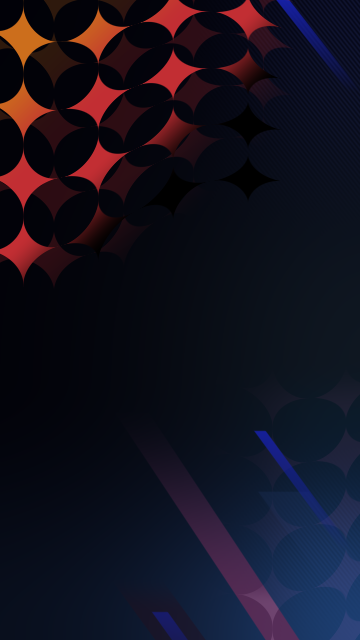
Reproduce this background procedurally as a Shadertoy shader.

```glsl
// Dark abstract backdrop: warped lattices of four-pointed stars, slanted
// light bands and fine hatching over a navy gradient. Each star is the gap
// left between touching circles, bent by a wave and a shrinking row height.

#define WAVE_HEIGHT 0.042
#define ROW_SHRINK 0.016
#define HATCH_PITCH 0.0095
#define ORANGE vec3(0.80, 0.43, 0.11)
#define RED vec3(0.76, 0.18, 0.20)
#define INK vec3(0.005, 0.005, 0.030)
#define SLATE vec3(0.055, 0.085, 0.118)
#define NAVY vec3(0.035, 0.060, 0.115)
#define GLOW vec3(0.120, 0.235, 0.430)
#define ELECTRIC vec3(0.09, 0.13, 0.68)
#define PLUM vec3(0.43, 0.17, 0.34)

// Star coverage; cellId receives the column and row of the nearest star.
float starLattice(vec2 p, vec2 origin, vec2 cell, float px, out vec2 cellId) {
    float column = (p.x - origin.x) / cell.x;
    float rowHeight = max(cell.y - ROW_SHRINK * column, 0.08);
    float wave = WAVE_HEIGHT * cos(1.5708 * (column - 0.4));
    vec2 grid = vec2(column, (p.y - origin.y - wave) / rowHeight);
    cellId = floor(grid + 0.5);
    float gap = length(fract(grid) - 0.5) - 0.5;
    float soft = px / rowHeight;
    return smoothstep(-0.3 * soft, soft, gap);
}

// Slanted band with level ends: x is coverage, y is progress from a to b.
vec2 slantedBand(vec2 p, vec2 a, vec2 b, float halfWidth, float px) {
    float t = (p.y - a.y) / (b.y - a.y);
    float offset = abs(p.x - mix(a.x, b.x, t));
    float cover = 1.0 - smoothstep(halfWidth - px, halfWidth + px, offset);
    return vec2(cover * smoothstep(-px, px, p.y - a.y), clamp(t, 0.0, 1.0));
}

float softSpot(vec2 p, vec2 center, vec2 radius) {
    vec2 d = (p - center) / radius;
    return exp(-dot(d, d));
}

vec3 backdrop(vec2 p) {
    vec3 color = mix(INK, SLATE, softSpot(p, vec2(1.05, 0.95), vec2(0.62, 0.58)));
    color += vec3(0.015, 0.020, 0.065) * softSpot(p, vec2(1.05, 0.0), vec2(0.45, 0.6));
    color = mix(color, NAVY, 0.85 * smoothstep(1.05, 1.75, p.y));
    return mix(color, GLOW, softSpot(p, vec2(1.08, 1.77), vec2(0.58, 0.42)));
}

void mainImage(out vec4 fragColor, in vec2 fragCoord) {
    // Canvas widths, measured downward from the top left corner
    float px = 1.0 / iResolution.x;
    vec2 p = vec2(fragCoord.x, iResolution.y - fragCoord.y) * px;
    float diagonal = p.x + p.y;
    vec3 color = backdrop(p);
    vec2 id;

    // Fine hatching in both right-hand corners
    float hatch = 0.5 + 0.5 * sin(6.2832 * dot(p, vec2(0.78, -0.62)) / HATCH_PITCH);
    float upper = smoothstep(0.50, 0.95, p.x) * (1.0 - smoothstep(0.15, 0.68, p.y));
    float lower = softSpot(p, vec2(0.90, 1.52), vec2(0.15, 0.16));
    color += hatch * (upper * vec3(0.035, 0.045, 0.085) + lower * vec3(0.015, 0.025, 0.045));

    // Faint lower lattice
    float ghost = starLattice(p, vec2(0.757, 1.065), vec2(0.204, 0.185), px, id);
    float inLower = step(-0.5, id.y) * smoothstep(0.55, 0.95, p.x);
    float nearGlow = smoothstep(1.0, 1.15, p.y);
    color += inLower * nearGlow * mix(vec3(-0.008, 0.012, 0.018), vec3(0.065, 0.035, 0.060), ghost);

    // Lower bands
    vec2 band = slantedBand(p, vec2(0.787, 1.366), vec2(1.04, 1.713), 0.07, px);
    color = mix(color, vec3(0.14, 0.23, 0.44), 0.22 * band.x * (1.0 - band.y));
    band = slantedBand(p, vec2(0.37, 1.597), vec2(0.53, 1.817), 0.07, px);
    color = mix(color, vec3(0.13, 0.06, 0.12), 0.5 * band.x * smoothstep(0.0, 0.5, band.y));
    band = slantedBand(p, vec2(0.444, 1.70), vec2(0.53, 1.82), 0.022, px);
    color = mix(color, ELECTRIC, 0.5 * band.x * (1.0 - 0.5 * band.y));
    band = slantedBand(p, vec2(0.366, 1.146), vec2(0.785, 1.778), 0.047, px);
    float plumStar = ghost * smoothstep(1.60, 1.68, p.y);
    color = mix(color, PLUM + 0.12 * plumStar, 0.72 * band.x * smoothstep(-0.05, 0.9, band.y));
    band = slantedBand(p, vec2(0.722, 1.197), vec2(0.965, 1.528), 0.016, px);
    color = mix(color, ELECTRIC, 0.85 * band.x * (1.0 - band.y));

    // Upper band
    band = slantedBand(p, vec2(0.77, -0.02), vec2(0.985, 0.255), 0.018, px);
    color = mix(color, ELECTRIC, band.x * (1.0 - band.y));

    // Dim rear stars, then bright front stars that burn down to black
    vec3 ember = mix(ORANGE, RED, smoothstep(0.22, 0.56, diagonal));
    float rear = starLattice(p, vec2(0.150, 0.134), vec2(0.194, 0.185), px, id);
    rear *= step(id.x, 3.0) * step(id.y, 3.0);
    color = mix(color, ember, 0.22 * rear * (1.0 - smoothstep(0.82, 1.15, diagonal)));

    float front = starLattice(p, vec2(0.065, 0.074), vec2(0.208, 0.197), px, id);
    front *= step(id.x, 3.0) * step(id.y, 3.0);
    ember *= 1.0 - smoothstep(0.72, 0.98, diagonal);
    color = mix(color, ember, front);

    fragColor = vec4(clamp(color, 0.0, 1.0), 1.0);
}
```
